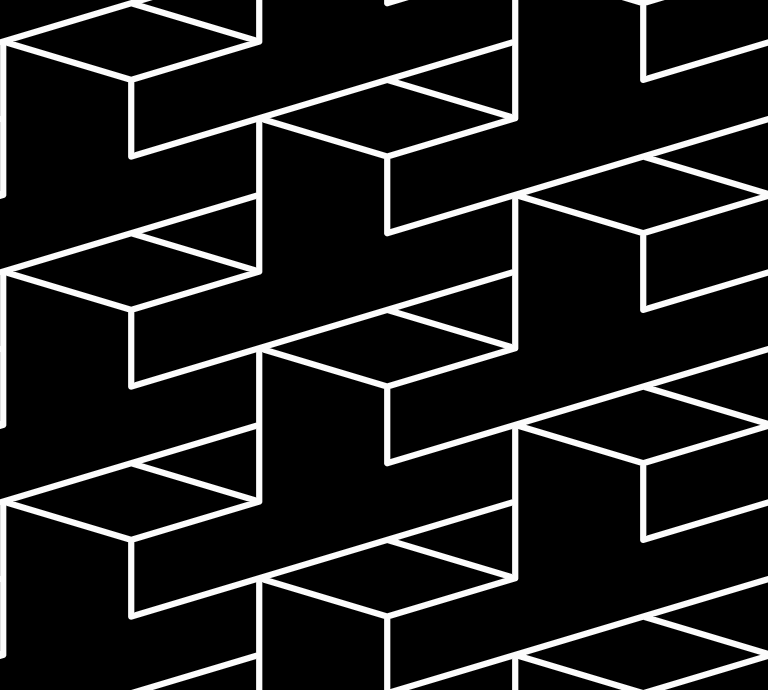
Write a WebGL 2 fragment shader that draws this pattern.

```glsl
#version 300 es
precision highp float;
// White outlines of stepped isometric blocks on black, each column a third of a row lower.

uniform vec2 u_resolution;
out vec4 outColor;

// Lengths are fractions of the canvas width, with y measured down from the top.
const vec2 CELL = vec2(1.0 / 3.0, 0.29948);    // column width, row height
const float COLUMN_DROP = CELL.y / 3.0;        // each column sits this much lower
const vec2 ORIGIN = vec2(0.0042, 0.0541);      // left corner of the first block
const vec2 STEP = CELL / vec2(2.0, 6.0);       // half width, half height of a block top
const float HALF_LINE = 0.00405;
const vec3 BACKGROUND = vec3(0.0);
const vec3 LINE_COLOR = vec3(0.99);

float segmentDistance(vec2 p, vec2 a, vec2 b) {
    vec2 pa = p - a;
    vec2 ba = b - a;
    return length(pa - ba * clamp(dot(pa, ba) / dot(ba, ba), 0.0, 1.0));
}

// Distance to one block, with its left corner at zero; corners are given in steps.
float blockDistance(vec2 p) {
    vec2 left = vec2(0.0);
    vec2 back = vec2(1.0, -1.0) * STEP;
    vec2 right = vec2(2.0, 0.0) * STEP;
    vec2 front = vec2(1.0, 1.0) * STEP;

    // Top face, its back left edge running on past both ends
    float d = segmentDistance(p, vec2(-1.0, 1.0) * STEP, vec2(2.0, -2.0) * STEP);
    d = min(d, segmentDistance(p, back, right));
    d = min(d, segmentDistance(p, left, front));
    d = min(d, segmentDistance(p, front, right));

    // Upright edges
    d = min(d, segmentDistance(p, front, front + vec2(0.0, 2.0 * STEP.y)));
    return min(d, segmentDistance(p, left, vec2(0.0, 4.0 * STEP.y)));
}

void main() {
    vec2 fromTop = vec2(gl_FragCoord.x, u_resolution.y - gl_FragCoord.y);
    vec2 p = fromTop / u_resolution.x - ORIGIN;
    float pixel = 1.0 / u_resolution.x;

    // Nearest line among the neighbouring blocks
    float d = 1.0;
    float homeColumn = floor(p.x / CELL.x);
    for (int i = -1; i <= 1; i++) {
        float column = homeColumn + float(i);
        vec2 q = p - column * vec2(CELL.x, COLUMN_DROP);
        q.y = mod(q.y, CELL.y);
        for (int j = -1; j <= 1; j++) {
            d = min(d, blockDistance(q + vec2(0.0, float(j) * CELL.y)));
        }
    }

    float coverage = clamp(0.5 + (HALF_LINE - d) / pixel, 0.0, 1.0);
    outColor = vec4(mix(BACKGROUND, LINE_COLOR, coverage), 1.0);
}
```
